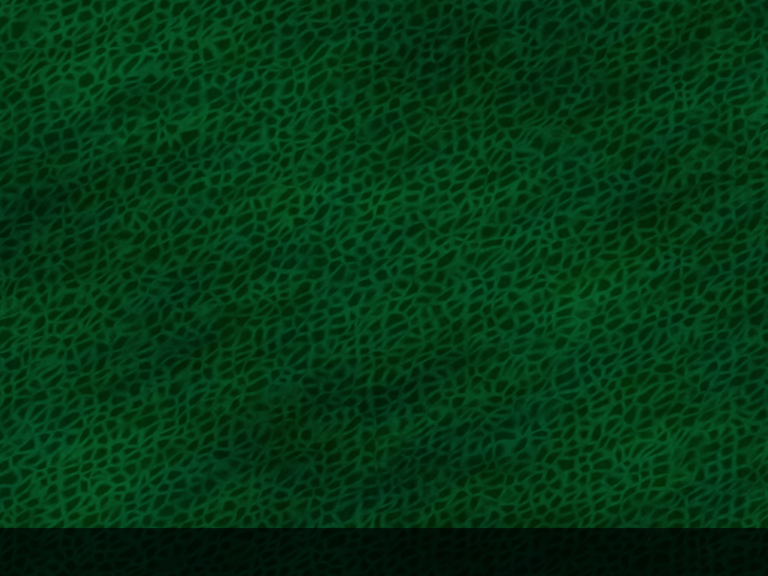
This texture is drawn by a WebGL 1 fragment shader. Its source:

```glsl
precision highp float;
uniform vec2 u_resolution;

#define CELL_DENSITY vec2(37.0, 52.0)
#define SLANT 0.42
#define JITTER 0.75
#define RIDGE_WIDTH 0.62
#define WEAVE_COUNT 48.0
#define WEAVE_DEPTH 0.07
#define GRAIN_DEPTH 0.16
#define CLOUD_DEPTH 0.42
#define BAND_HEIGHT 0.0833

const vec3 HOLLOW_GREEN = vec3(0.006, 0.160, 0.036);
const vec3 RIDGE_GREEN = vec3(0.024, 0.282, 0.128);
const vec3 BAND_SHADE = vec3(0.25, 0.31, 0.36);

float hash(vec2 p) {
  return fract(sin(dot(p, vec2(127.1, 311.7))) * 43758.5453);
}

vec2 hash2(vec2 p) {
  return vec2(hash(p), hash(p + 57.3));
}

float noise(vec2 p) {
  vec2 cell = floor(p);
  vec2 f = fract(p);
  f = f * f * (3.0 - 2.0 * f);
  float low = mix(hash(cell), hash(cell + vec2(1.0, 0.0)), f.x);
  float high = mix(hash(cell + vec2(0.0, 1.0)), hash(cell + 1.0), f.x);
  return mix(low, high, f.y);
}

float fbm(vec2 p) {
  float sum = 0.0;
  float weight = 0.5;
  for (int i = 0; i < 4; i++) {
    sum += weight * noise(p);
    p = p * 2.03 + 17.1;
    weight *= 0.5;
  }
  return sum / 0.9375;
}

// Soft net of ridges: 1 on the border between two cells, 0 inside
float ridgeNet(vec2 p) {
  vec2 cell = floor(p);
  vec2 f = fract(p);
  float nearest = 8.0;
  float second = 8.0;
  for (int y = -1; y <= 1; y++) {
    for (int x = -1; x <= 1; x++) {
      vec2 offset = vec2(float(x), float(y));
      vec2 center = offset + 0.5 + JITTER * (hash2(cell + offset) - 0.5);
      float d = length(center - f);
      second = min(second, max(nearest, d));
      nearest = min(nearest, d);
    }
  }
  return 1.0 - smoothstep(0.0, RIDGE_WIDTH, second - nearest);
}

// Broad diagonal light and dark, broken up by slanted clouds
float cloudTone(vec2 p, vec2 slanted) {
  float sweep = 0.5 + 0.5 * cos(7.3 * (p.y + 0.7 * p.x - 1.1));
  float clouds = fbm(slanted * vec2(3.0, 7.0) + 4.7);
  float streaks = fbm(slanted * vec2(9.0, 30.0) + 31.0);
  return 0.32 * sweep + 0.85 * clouds + 0.5 * streaks - 0.83;
}

void main() {
  vec2 p = gl_FragCoord.xy / u_resolution.y;
  vec2 slanted = vec2(p.x, p.y - SLANT * p.x);

  // Leathery net with wavering, uneven ridges
  vec2 net = slanted * CELL_DENSITY;
  net += 0.7 * (vec2(noise(p * 30.0), noise(p * 30.0 + 9.0)) - 0.5);
  float strength = 0.6 + 0.8 * noise(slanted * vec2(20.0, 60.0) + 3.0);
  float ridge = clamp(ridgeNet(net) * strength, 0.0, 1.0);

  // Faint upright weave and fine grain
  vec2 weave = sin(6.2832 * WEAVE_COUNT * p + 3.0 * noise(p * 7.0));
  float thread = WEAVE_DEPTH * (weave.x + 0.5 * weave.y) * noise(p * 9.0 + 21.0);
  float grain = GRAIN_DEPTH * (noise(p * 190.0) - 0.5);

  float tone = 1.0 + CLOUD_DEPTH * cloudTone(p, slanted) * 1.3 + thread + grain;
  vec3 color = mix(HOLLOW_GREEN, RIDGE_GREEN, ridge) * tone;

  // Cool tint in scattered patches
  float coolness = noise(slanted * vec2(12.0, 22.0) + 40.0) - 0.5;
  color.b += 0.035 * coolness;
  color.r -= 0.008 * coolness;

  // Shaded strip along the lower edge
  float edge = 0.75 / u_resolution.y;
  float above = smoothstep(BAND_HEIGHT - edge, BAND_HEIGHT + edge, p.y);
  color *= mix(BAND_SHADE, vec3(1.0), above);

  gl_FragColor = vec4(clamp(color, 0.0, 1.0), 1.0);
}
```
